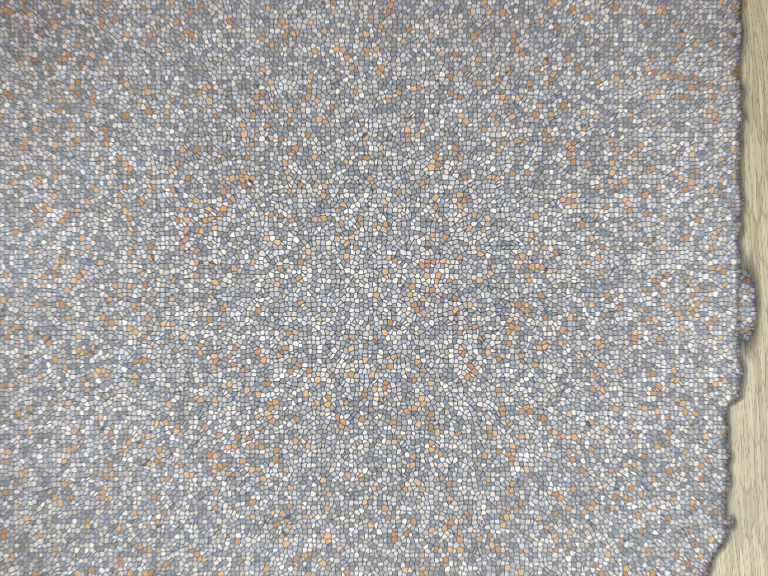
This texture is drawn by a WebGL 2 fragment shader. Its source:

```glsl
#version 300 es
precision highp float;
// A mat of fine grey, cream and tan stone chips with slate and blue gaps,
// lying on pale wood whose strip shows at the right. Chips are weighted cellular
// noise, sampled several times and smeared outward away from the centre.

#define GRAINS 122.0      // chips per canvas height
#define TAN_SHARE 0.055   // share of tan chips
#define WHITE_SHARE 0.04  // share of white chips
#define BLUE_SHARE 0.24   // share of chips with blue gaps
#define TAN_GROWTH 0.17   // extra radius of tan chips, in cells
#define GAP_WIDTH 0.25    // width of the dark gaps, in cells
#define SMEAR 0.0042      // outward blur per unit of radius
#define EDGE_X 1.287      // mat edge, in canvas heights
#define SAMPLES 6

uniform vec2 u_resolution;
out vec4 fragColor;

vec4 hash4(vec2 cell) {
    vec4 p = fract(cell.xyxy * vec4(0.1031, 0.1030, 0.0973, 0.1099));
    p += dot(p, p.wzxy + 33.33);
    return fract((p.xxyz + p.yzzw) * p.zywx);
}

// Returns the distance to the cell border; rnd holds the nearest cell's values.
float cellular(vec2 p, float growth, out vec4 rnd) {
    vec2 base = floor(p);
    float nearest = 9.0, second = 9.0;
    rnd = vec4(0.0);
    for (int j = -1; j <= 1; j++) {
        for (int i = -1; i <= 1; i++) {
            vec2 cell = base + vec2(i, j);
            vec4 h = hash4(cell + 17.0);
            float d = length(cell + 0.08 + 0.84 * h.xy - p);
            d -= growth * step(h.z, TAN_SHARE);
            if (d < nearest) {
                second = nearest;
                nearest = d;
                rnd = h;
            } else {
                second = min(second, d);
            }
        }
    }
    return second - nearest;
}

vec3 chips(vec2 p, float radius) {
    vec4 rnd;
    float border = cellular(p * GRAINS, TAN_GROWTH, rnd);
    vec4 extra = hash4(floor(rnd.xy * 917.0) + 5.0);

    // Chip colour: cool greys up to warm cream, with tan and white ones
    vec3 stone = mix(vec3(0.56, 0.565, 0.57), vec3(0.92, 0.90, 0.87), rnd.w);
    if (rnd.z < TAN_SHARE) {
        stone = mix(vec3(0.74, 0.56, 0.41), vec3(0.90, 0.75, 0.58), rnd.w);
    } else if (rnd.z > 1.0 - WHITE_SHARE) {
        stone = vec3(0.96, 0.95, 0.91);
    }

    // Gaps: slate or blue, paler away from the centre
    vec3 gap = mix(vec3(0.30, 0.305, 0.32), vec3(0.25, 0.33, 0.52), step(extra.x, BLUE_SHARE));
    gap += 0.10 * smoothstep(0.1, 0.7, radius);
    return mix(gap, stone, smoothstep(0.01, GAP_WIDTH, border));
}

// Signed distance of the torn mat rim: negative on the mat
float matRim(vec2 p) {
    float edge = EDGE_X - 0.022 * (1.0 - smoothstep(0.29, 0.31, p.y));
    edge -= 0.036 * (1.0 - smoothstep(0.0, 0.09, p.y));
    edge += 0.0025 * sin(p.y * 41.0) + 0.002 * sin(p.y * 97.0 + 2.0 * sin(p.y * 31.0));
    float flap = (length((p - vec2(1.295, 0.467)) / vec2(0.019, 0.065)) - 1.0) * 0.019;
    float crumb = length(p - vec2(1.263, 0.092)) - 0.011;
    return min(p.x - edge, min(flap, crumb));
}

vec3 wood(vec2 p) {
    vec4 fleck;
    float slanted = p.x + 0.06 * p.y + 0.002 * sin(p.y * 13.0);
    float border = cellular(vec2(slanted * 170.0, p.y * 13.0), 0.0, fleck);
    float fibre = 0.5 + 0.3 * sin(slanted * 610.0 + 2.0 * sin(p.y * 9.0))
                + 0.2 * sin(slanted * 1130.0 + p.y * 17.0);
    vec3 board = mix(vec3(0.86, 0.83, 0.72), vec3(0.76, 0.71, 0.59), smoothstep(0.1, 1.0, p.y));
    float tone = 0.86 + 0.14 * fleck.w + 0.08 * fibre;
    return board * tone * mix(0.88, 1.0, smoothstep(0.0, 0.2, border));
}

void main() {
    float pixel = 1.0 / u_resolution.y;
    vec2 p = gl_FragCoord.xy * pixel;
    vec2 fromCentre = p - vec2(0.67, 0.48);
    float radius = length(fromCentre);
    vec2 outward = fromCentre / max(radius, 0.001);
    vec2 across = vec2(-outward.y, outward.x);

    // Average samples spread over the pixel and along the outward smear
    vec3 mat = vec3(0.0);
    for (int i = 0; i < SAMPLES; i++) {
        float t = (float(i) + 0.5) / float(SAMPLES) - 0.5;
        float s = fract(float(i) * 0.618 + 0.3) - 0.5;
        mat += chips(p + outward * t * (pixel + SMEAR * radius) + across * s * pixel, radius);
    }
    mat /= float(SAMPLES);

    // Lighting: dimmer and browner towards the top and the left corners
    float dim = 0.11 * smoothstep(0.5, 1.05, p.y) + 0.13 * smoothstep(0.55, 0.95, radius);
    dim += 0.012 * sin(p.x * 9.0 + 2.0 * sin(p.y * 7.0));
    mat *= 1.05 - dim * vec3(0.92, 1.0, 1.04);

    // Torn rim, its shadow and the wood beside it
    float rim = matRim(p);
    mat *= mix(1.0, 0.62, smoothstep(-0.014, 0.0, rim));
    vec3 board = wood(p) * mix(0.62, 1.0, smoothstep(0.0, 0.012, rim));
    vec3 color = mix(mat, board, smoothstep(-pixel, pixel, rim));
    fragColor = vec4(clamp(color, 0.0, 1.0), 1.0);
}
```
